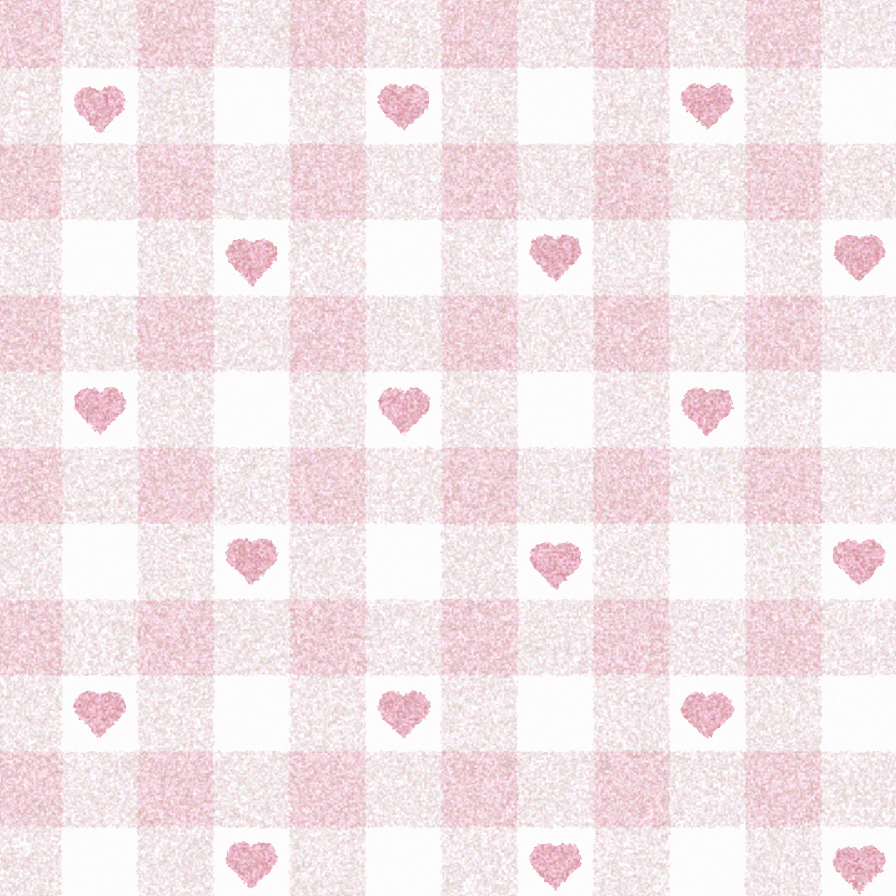
Write a Shadertoy shader that draws this pattern.

```glsl
#define CELL 0.08477
#define OFFSET vec2(0.0158, 0.0091)
#define HEART_SIZE 0.56
#define HEART_JITTER 0.06
#define GRAIN_FREQ 360.0
#define EDGE_WEAR 0.045
#define PAPER vec3(0.993, 0.988, 0.991)
#define PALE vec3(0.953, 0.912, 0.922)
#define PINK vec3(0.937, 0.822, 0.852)
#define ROSE vec3(0.910, 0.715, 0.770)

vec3 hash32(vec2 p) {
    vec3 h = fract(p.xyx * vec3(0.1031, 0.1030, 0.0973));
    h += dot(h, h.yxz + 33.33);
    return fract((h.xxy + h.yzz) * h.zyx);
}

// Smooth value noise with three independent channels
vec3 noise3(vec2 p) {
    vec2 i = floor(p), f = fract(p);
    f = f * f * (3.0 - 2.0 * f);
    vec3 low = mix(hash32(i), hash32(i + vec2(1, 0)), f.x);
    vec3 high = mix(hash32(i + vec2(0, 1)), hash32(i + vec2(1, 1)), f.x);
    return mix(low, high, f.y);
}

// Signed distance to a heart with its tip at the origin, about 1.1 tall
float heartDistance(vec2 p) {
    p.x = abs(p.x);
    if (p.x + p.y > 1.0)
        return length(p - vec2(0.25, 0.75)) - sqrt(2.0) / 4.0;
    vec2 notch = p - vec2(0.0, 1.0);
    vec2 side = p - 0.5 * max(p.x + p.y, 0.0);
    return sqrt(min(dot(notch, notch), dot(side, side))) * sign(p.x - p.y);
}

void mainImage(out vec4 fragColor, in vec2 fragCoord) {
    vec2 uv = fragCoord / iResolution.y;
    vec2 pos = vec2(uv.x, 1.0 - uv.y);
    float blur = 0.8 / (iResolution.y * CELL);

    // Grain, also used to roughen the printed edges
    vec3 grain = noise3(pos * GRAIN_FREQ) - 0.5;
    vec3 fine = noise3(pos * GRAIN_FREQ * 1.37 + 71.0) - 0.5;
    vec2 grid = (pos + OFFSET) / CELL + EDGE_WEAR * grain.xy;

    // Crossing stripes, one cell wide with one cell between
    vec2 fromStripe = abs(mod(grid + 0.5, 2.0) - 1.0) - 0.5;
    vec2 stripe = 1.0 - smoothstep(-blur, blur, fromStripe);
    float overlap = stripe.x * stripe.y;
    float either = stripe.x + stripe.y - overlap;
    vec3 color = mix(mix(PAPER, PALE, either), PINK, overlap);
    float grainAmount = mix(mix(0.012, 0.17, either), 0.20, overlap);

    // Hearts in alternate open cells, each slightly shifted
    vec2 block = floor(grid / 2.0);
    vec2 local = mod(grid, 2.0) - 1.5;
    local.y -= 0.035 + HEART_JITTER * (hash32(block + 19.0).x - 0.5);
    vec2 heartPos = vec2(local.x, -local.y) / HEART_SIZE + vec2(0.0, 0.55);
    float dist = heartDistance(heartPos) * HEART_SIZE;
    float present = 1.0 - mod(block.x + block.y, 2.0);
    float heart = present * (1.0 - smoothstep(-blur, blur, dist));
    color = mix(color, ROSE, heart);
    grainAmount = mix(grainAmount, 0.24, heart);

    // Pink stipple with a little colour variation
    vec3 speckle = mix(vec3(grain.z + fine.z), grain + fine, 0.3);
    color += grainAmount * speckle * vec3(0.65, 1.0, 0.9);
    fragColor = vec4(clamp(color, 0.0, 1.0), 1.0);
}
```
